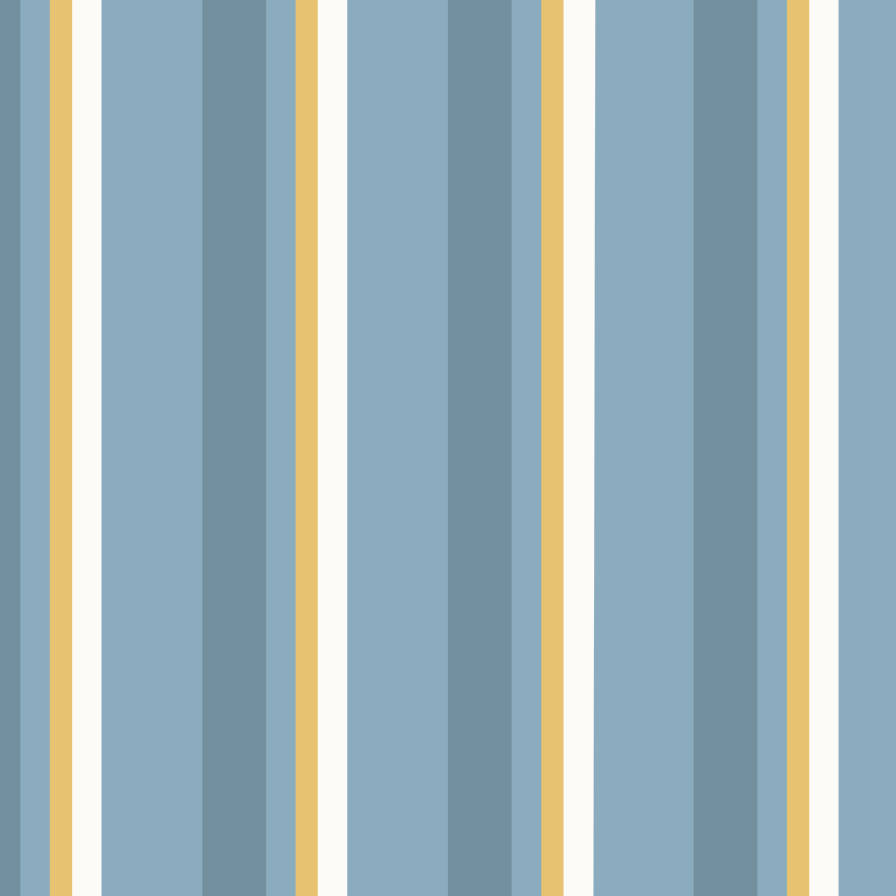
Write a Shadertoy shader that draws this pattern.

```glsl
const float PERIOD = 0.2742;       // width of one repeat
const float FIRST_REPEAT = 0.1757; // left side of repeat zero, inside plain ground

const vec3 GROUND = vec3(0.545, 0.675, 0.745);
const vec3 SLATE = vec3(0.450, 0.565, 0.620);
const vec3 GOLD = vec3(0.906, 0.760, 0.440);
const vec3 IVORY = vec3(0.992, 0.986, 0.973);

// Smoothed coverage of a vertical band between two edges
float band(float x, float left, float right, float soft) {
    return clamp((x - left) / soft + 0.5, 0.0, 1.0)
         * clamp((right - x) / soft + 0.5, 0.0, 1.0);
}

// Slight outward lean of the ivory edge, on one repeat only
float edgeLean(float repeatIndex, float height) {
    float isLeaning = 1.0 - step(0.5, abs(repeatIndex - 1.0));
    return isLeaning * mix(0.0006, 0.0027, height);
}

vec3 stripes(vec2 uv, float soft) {
    float shifted = uv.x - FIRST_REPEAT;
    float repeatIndex = floor(shifted / PERIOD);
    float x = shifted - repeatIndex * PERIOD;
    float ivoryEnd = 0.2118 + edgeLean(repeatIndex, uv.y);

    vec3 color = mix(GROUND, SLATE, band(x, 0.0500, 0.1212, soft));
    // Ivory lies under gold so their shared edge shows no ground
    color = mix(color, IVORY, band(x, 0.1670, ivoryEnd, soft));
    return mix(color, GOLD, band(x, 0.1542, 0.1790, soft));
}

void mainImage(out vec4 fragColor, in vec2 fragCoord) {
    vec2 uv = fragCoord / iResolution.xy;
    float soft = 1.2 / iResolution.x;
    fragColor = vec4(stripes(uv, soft), 1.0);
}
```
